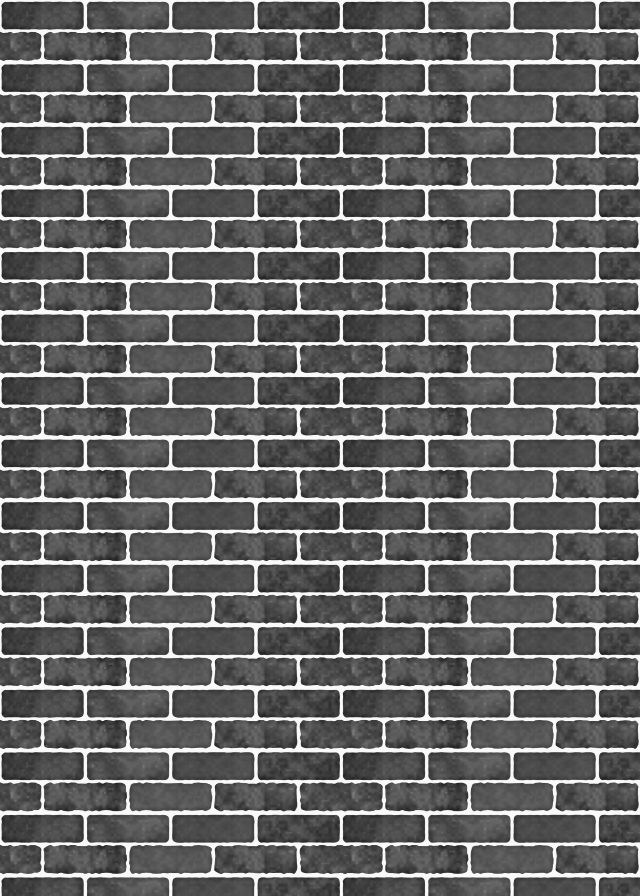
This texture is drawn by a WebGL 2 fragment shader. Its source:

```glsl
#version 300 es
precision highp float;
// Charcoal brick wall in running bond with pale mortar.
// Each brick is a rounded-box distance; its tone and wear repeat every
// four columns and two courses, with layered value noise for the mottling.

#define GRID vec2(7.5, 28.65)     // bricks across, courses down
#define ASPECT 2.727              // brick pitch, in course heights
#define JOINT vec2(0.105, 0.118)  // mortar width, in course heights
#define CORNER 0.14               // corner radius
#define COURSE_SHIFT 0.018        // lift of every second course
#define RAGGED 0.05               // roughness of worn edges
#define MOTTLE 0.13               // strength of the broad patches
#define GRAIN 0.11                // strength of the fine grain
#define RIM_SHADE 0.055           // darkening along the brick rim
#define MORTAR 0.975

uniform vec2 u_resolution;
out vec4 fragColor;

// Four bricks of a plain course, then four of a worn course.
const float TONE[8] = float[8](0.275, 0.315, 0.30, 0.28, 0.325, 0.305, 0.345, 0.31);
const float WEAR[8] = float[8](0.55, 0.65, 0.2, 0.85, 0.8, 0.95, 0.3, 0.9);

float hash(vec2 p) {
    return fract(sin(dot(p, vec2(127.1, 311.7))) * 43758.5453);
}

float noise(vec2 p) {
    vec2 i = floor(p), f = fract(p);
    f = f * f * (3.0 - 2.0 * f);
    return mix(mix(hash(i), hash(i + vec2(1, 0)), f.x),
               mix(hash(i + vec2(0, 1)), hash(i + vec2(1, 1)), f.x), f.y);
}

float roundedBox(vec2 p, vec2 halfSize, float radius) {
    vec2 q = abs(p) - halfSize + radius;
    return length(max(q, 0.0)) + min(max(q.x, q.y), 0.0) - radius;
}

// Grey of a brick face; p is measured from the brick centre.
float brickFace(vec2 p, vec2 id, float edge, float wear, float tone) {
    vec2 seed = id * vec2(23.0, 41.0) + 60.0;
    float patches = 0.65 * noise(p * 2.3 + seed) + 0.35 * noise(p * 5.0 + seed + 9.0);
    float grain = noise(p * 10.0 + seed) - 0.5;
    float fleck = smoothstep(0.74, 0.96, noise(p * 8.0 + seed + 31.0));
    float grey = tone + (smoothstep(0.28, 0.72, patches) - 0.5) * MOTTLE * wear;
    grey += grain * GRAIN * (0.25 + 0.75 * wear);
    grey += fleck * 0.09 * wear;
    grey += 0.02 * p.x * (hash(id + 7.0) - 0.2);
    return grey - RIM_SHADE * smoothstep(-0.16, -0.02, edge);
}

void main() {
    // Courses are counted from the top edge downwards.
    vec2 uv = gl_FragCoord.xy / u_resolution;
    vec2 grid = vec2(uv.x, 1.0 - uv.y) * GRID;
    float pixel = GRID.y / u_resolution.y;

    // Brick address and local coordinates.
    float course = mod(floor(grid.y), 2.0);
    grid.x += 0.5 * course;
    vec2 id = vec2(mod(floor(grid.x), 4.0), course);
    vec2 local = (fract(grid) - 0.5) * vec2(ASPECT, 1.0);
    local.y += COURSE_SHIFT * course;
    int kind = int(id.x + 4.0 * course);

    // Outline, frayed more on the worn courses.
    vec2 halfSize = 0.5 * (vec2(ASPECT, 1.0) - JOINT);
    float edge = roundedBox(local, halfSize, CORNER);
    float fray = noise(local * 9.0 + id * 13.0 + 80.0) - 0.5;
    edge += fray * RAGGED * (0.3 + 0.7 * course);

    // Brick over mortar, blended across about one pixel.
    float face = brickFace(local, id, edge, WEAR[kind], TONE[kind]);
    float cover = smoothstep(-0.65 * pixel, 0.65 * pixel, edge);
    fragColor = vec4(vec3(mix(face, MORTAR, cover)), 1.0);
}
```
